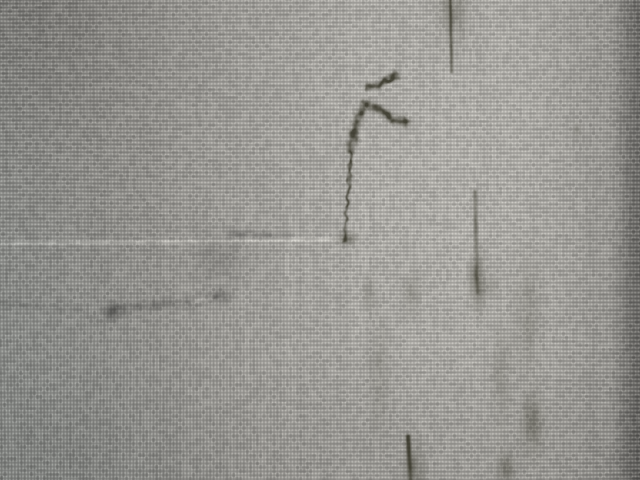
Write a Shadertoy shader that draws this texture.

```glsl
// Worn grey woven screen: a fine thread mesh under soft uneven light, with
// a pale crease, a ragged forked tear and smeared vertical grime.
// Threads are cosine waves; damage is made of noisy distance-based masks.

const float TAU = 6.2831853;
const vec2 THREADS = vec2(144.0, 122.0); // threads per canvas height

float hash(vec2 p) {
    vec3 q = fract(vec3(p.xyx) * 0.1031);
    q += dot(q, q.yzx + 33.33);
    return fract((q.x + q.y) * q.z);
}

float noise(vec2 p) {
    vec2 i = floor(p), f = fract(p);
    f = f * f * (3.0 - 2.0 * f);
    return mix(mix(hash(i), hash(i + vec2(1, 0)), f.x),
               mix(hash(i + vec2(0, 1)), hash(i + vec2(1, 1)), f.x), f.y);
}

float segmentDist(vec2 p, vec2 a, vec2 b) {
    vec2 d = b - a;
    return length(p - a - d * clamp(dot(p - a, d) / dot(d, d), 0.0, 1.0));
}

// Soft elliptical smudge, 1 at the centre
float smudge(vec2 p, vec2 centre, vec2 radius) {
    vec2 q = (p - centre) / radius;
    return exp(-dot(q, q));
}

// Narrow stroke with a gaussian profile
float stroke(vec2 p, vec2 a, vec2 b, float width) {
    float d = segmentDist(p, a, b) / width;
    return exp(-d * d);
}

// Brightness offset of the mesh, fading out when too fine to resolve
float weave(vec2 p, float pixel) {
    vec2 bend = 0.004 * vec2(noise(p * vec2(5.0, 2.0)), noise(p * vec2(2.0, 5.0) + 9.0));
    vec2 t = (p + bend) * THREADS;
    vec2 wave = cos(TAU * t);
    float ribbed = smoothstep(0.85, 0.4, p.x) * smoothstep(0.75, 0.2, p.y);
    float mesh = wave.y * mix(0.060, 0.036, ribbed)
               + wave.x * mix(0.026, 0.044, ribbed) + 0.022 * wave.x * wave.y;
    float knots = 0.07 * (hash(floor(t)) - 0.5);
    return (mesh + knots) * (1.0 - smoothstep(0.45, 0.8, THREADS.x * pixel));
}

// Uneven lighting across the cloth
float lighting(vec2 p) {
    float light = mix(0.535, 0.635, smoothstep(0.0, 0.85, p.x));
    light += 0.035 * smudge(p, vec2(0.88, 0.68), vec2(0.38, 0.4));
    light -= 0.06 * smudge(p, vec2(0.0, 1.0), vec2(0.3, 0.25));
    light -= 0.035 * smoothstep(0.3, 0.0, p.y);
    light -= 0.07 * smoothstep(1.08, 1.31, p.x) + 0.15 * smoothstep(1.265, 1.335, p.x);
    light -= 0.012 * smoothstep(0.006, 0.0, abs(p.x - 0.411));
    float ribs = noise(vec2(p.x * 75.0, p.y * 2.0)) - 0.5;
    return light + ribs * mix(0.018, 0.04, smudge(p, vec2(0.67, 0.28), vec2(0.16, 0.4)));
}

// Ragged tear: a stem with two forks at its top
float tear(vec2 p) {
    vec2 stem[6] = vec2[](vec2(0.720, 0.500), vec2(0.724, 0.583), vec2(0.729, 0.635),
                          vec2(0.731, 0.688), vec2(0.738, 0.731), vec2(0.759, 0.783));
    vec2 low[4] = vec2[](vec2(0.759, 0.783), vec2(0.790, 0.774), vec2(0.816, 0.752), vec2(0.844, 0.747));
    vec2 high[4] = vec2[](vec2(0.764, 0.818), vec2(0.790, 0.823), vec2(0.807, 0.833), vec2(0.826, 0.844));
    vec2 q = p + 0.008 * (vec2(noise(p * 90.0), noise(p * 90.0 + 40.0)) - 0.5);
    float mask = 0.0;
    for (int i = 0; i < 5; i++)
        mask = max(mask, stroke(q, stem[i], stem[i + 1], i < 3 ? 0.0035 : 0.008));
    for (int i = 0; i < 3; i++) {
        mask = max(mask, stroke(q, low[i], low[i + 1], 0.008));
        mask = max(mask, stroke(q, high[i], high[i + 1], 0.006));
    }
    mask *= 0.4 + 0.75 * noise(p * 110.0 + 7.0);
    return mask + 0.4 * smudge(p, vec2(0.724, 0.503), vec2(0.018, 0.012));
}

// Vertical grime on the right half
float grime(vec2 p) {
    float m = 0.60 * stroke(p, vec2(0.938, 1.02), vec2(0.941, 0.85), 0.0035);
    m += 0.28 * smudge(p, vec2(0.942, 0.99), vec2(0.027, 0.07));
    m += 0.42 * stroke(p, vec2(0.990, 0.60), vec2(0.994, 0.39), 0.0045);
    m += 0.45 * smudge(p, vec2(0.995, 0.415), vec2(0.014, 0.05));
    m += 0.15 * smudge(p, vec2(1.027, 0.405), vec2(0.014, 0.02));
    m += 0.85 * stroke(p, vec2(0.850, 0.09), vec2(0.856, -0.02), 0.005);
    m += 0.30 * smudge(p, vec2(0.865, 0.01), vec2(0.02, 0.06));
    m += 0.38 * smudge(p, vec2(1.052, 0.025), vec2(0.016, 0.028));
    m += 0.33 * smudge(p, vec2(1.108, 0.115), vec2(0.020, 0.055));
    m += 0.16 * smudge(p, vec2(1.100, 0.34), vec2(0.026, 0.11));
    m += 0.17 * smudge(p, vec2(1.045, 0.21), vec2(0.018, 0.09));
    m += 0.14 * smudge(p, vec2(0.790, 0.22), vec2(0.018, 0.12));
    m += 0.18 * smudge(p, vec2(0.858, 0.39), vec2(0.016, 0.035));
    m += 0.15 * smudge(p, vec2(0.768, 0.39), vec2(0.012, 0.03));
    m += 0.20 * smudge(p, vec2(1.202, 0.73), vec2(0.008, 0.012));
    return m * (0.6 + 0.8 * noise(p * vec2(95.0, 28.0)));
}

// Scuffs beside the crease and along the lower left band
float scuffs(vec2 p) {
    float m = 0.55 * smudge(p, vec2(0.460, 0.384), vec2(0.017, 0.012));
    m += 0.30 * smudge(p, vec2(0.236, 0.348), vec2(0.018, 0.018));
    m += 0.20 * stroke(p, vec2(0.22, 0.354), vec2(0.44, 0.376), 0.011);
    m += 0.13 * stroke(p, vec2(0.0, 0.368), vec2(0.17, 0.352), 0.006);
    m += 0.23 * stroke(p, vec2(0.48, 0.512), vec2(0.60, 0.509), 0.008);
    return m * (0.35 + 1.1 * noise(p * 100.0)) + 0.15 * smudge(p, vec2(0.46, 0.462), vec2(0.055, 0.045));
}

void mainImage(out vec4 fragColor, in vec2 fragCoord) {
    vec2 p = fragCoord / iResolution.y;
    float light = lighting(p) + weave(p, 1.0 / iResolution.y);

    // Pale crease and frayed highlights
    float crease = stroke(p, vec2(-0.1, 0.491), vec2(0.71, 0.501), 0.0042);
    light += crease * (0.06 + 0.10 * noise(p * vec2(55.0, 20.0)));
    light += 0.16 * stroke(p, vec2(0.40, 0.373), vec2(0.465, 0.382), 0.006) * noise(p * 130.0);

    vec3 tint = mix(vec3(0.99, 1.005, 0.985), vec3(1.01, 1.0, 0.972), smoothstep(0.0, 0.6, p.x + p.y * 0.4));
    vec3 cloth = light * tint;
    float stain = clamp(tear(p) + grime(p), 0.0, 0.92);
    cloth = mix(cloth, vec3(0.23, 0.225, 0.175) + 0.15 * (light - 0.6), stain);
    cloth *= 1.0 - 0.7 * clamp(scuffs(p), 0.0, 0.8);
    fragColor = vec4(clamp(cloth, 0.0, 1.0), 1.0);
}
```
